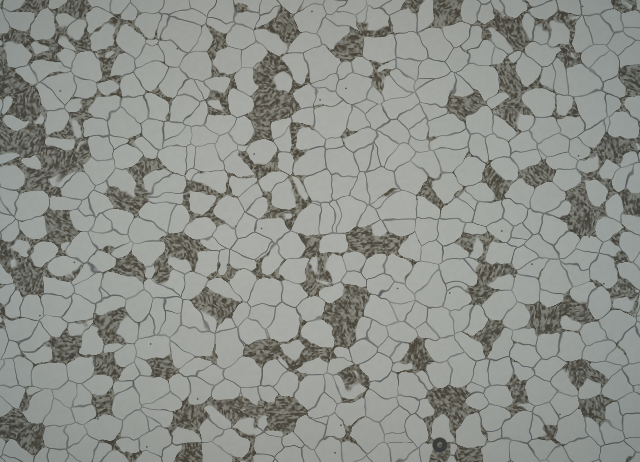
A Shadertoy shader for this texture:

```glsl
vec2 hash2(vec2 p) {
    vec3 q = fract(p.xyx * vec3(0.1031, 0.1030, 0.0973));
    q += dot(q, q.yzx + 33.33);
    return fract((q.xx + q.yz) * q.zy);
}

float noise(vec2 p) {
    vec2 i = floor(p), f = fract(p);
    f = f * f * (3.0 - 2.0 * f);
    return mix(mix(hash2(i).x, hash2(i + vec2(1, 0)).x, f.x),
               mix(hash2(i + vec2(0, 1)).x, hash2(i + vec2(1, 1)).x, f.x), f.y);
}

vec2 wobble(vec2 p) {
    return vec2(noise(p), noise(p + 57.3)) - 0.5;
}

vec2 grainSeed(vec2 cell) {
    return cell + 0.02 + 0.96 * hash2(cell + 11.0);
}

// Squared distance reduced by a random weight, so that grain sizes vary
float grainDistance(vec2 p, vec2 cell) {
    vec2 d = p - grainSeed(cell);
    return dot(d, d) - 0.42 * hash2(cell + 71.0).x;
}

// Dark grains, slightly clustered
float isPearlite(vec2 cell) {
    float cluster = smoothstep(0.3, 0.8, noise(cell * 0.6));
    return step(hash2(cell + 5.0).x, 0.05 + 0.10 * cluster);
}

// Fine broken lamellae, turned differently in each grain
float lamellae(vec2 p, float angle) {
    vec2 dir = vec2(cos(angle), sin(angle));
    vec2 q = vec2(dot(p, dir), dot(p, vec2(-dir.y, dir.x)));
    q += 0.008 * wobble(p * 60.0);
    return 0.6 * noise(q * vec2(120.0, 310.0)) + 0.4 * noise(p * 230.0 + 9.0);
}

void mainImage(out vec4 fragColor, in vec2 fragCoord) {
    vec2 p = fragCoord / iResolution.y;
    vec2 uv = fragCoord / iResolution.xy;
    float pixel = 1.0 / iResolution.y;

    // Grains: the three nearest weighted seeds
    vec2 warped = p + 0.018 * wobble(p * 26.0) + 0.006 * wobble(p * 75.0);
    vec2 g = warped * vec2(20.0, 22.5) + 40.0;
    vec2 base = floor(g), nearest = base;
    vec3 d = vec3(9.0);
    for (int y = -2; y <= 2; y++)
    for (int x = -2; x <= 2; x++) {
        vec2 cell = base + vec2(x, y);
        float k = grainDistance(g, cell);
        if (k < d.x) { d = vec3(k, d.xy); nearest = cell; }
        else if (k < d.y) d = vec3(d.x, k, d.y);
        else d.z = min(d.z, k);
    }

    // Distance to the closest boundary, and nearness of a dark grain
    float edge = 9.0, darkNear = isPearlite(nearest);
    float darkGrain = darkNear;
    vec2 seed = grainSeed(nearest);
    for (int y = -2; y <= 2; y++)
    for (int x = -2; x <= 2; x++) {
        vec2 cell = base + vec2(x, y);
        if (cell == nearest) continue;
        float gap = grainDistance(g, cell) - d.x;
        edge = min(edge, 0.5 * gap / length(grainSeed(cell) - seed));
        darkNear = max(darkNear, isPearlite(cell) * (1.0 - smoothstep(0.0, 0.9, gap)));
    }
    edge /= 21.0;

    // Pearlite: whole grains with pointed arms, and wedges at the junctions
    darkGrain *= smoothstep(-0.5 * pixel, 0.001 + 0.5 * pixel, edge);
    float reach = 0.6 * smoothstep(0.5, 0.85, noise(p * 17.0 + 3.0));
    reach = max(reach, 0.42 * darkNear) - 0.06;
    float wedge = smoothstep(-0.07, 0.07, reach - (d.y - d.x) - 0.45 * (d.z - d.x));
    float pearlite = max(darkGrain, wedge);

    // Pale ferrite with faint mottling and thin etched boundaries
    vec2 id = hash2(nearest + 31.0);
    vec3 color = vec3(0.668, 0.679, 0.657) + 0.012 * (id.y - 0.5);
    color += 0.014 * (noise(p * 130.0) - 0.5);
    float line = 1.0 - smoothstep(0.0002, 0.0016 + 0.5 * pixel, edge);
    line *= 0.35 + 0.6 * noise(p * 28.0 + 80.0);
    color = mix(color, vec3(0.34, 0.35, 0.35), line);

    float stripe = smoothstep(0.2, 0.8, lamellae(p, 6.283 * id.x));
    vec3 pearliteColor = mix(vec3(0.30, 0.28, 0.24), vec3(0.54, 0.54, 0.50), stripe);
    color = mix(color, pearliteColor, pearlite);

    // Sparse pits
    vec2 pitCell = floor(p * 17.0);
    vec2 pit = hash2(pitCell + 200.0);
    float pitDistance = length(p - (pitCell + 0.2 + 0.6 * pit) / 17.0);
    float pitMask = 1.0 - smoothstep(0.0005, 0.002 + 0.5 * pixel, pitDistance);
    color = mix(color, vec3(0.35), pitMask * step(0.92, hash2(pitCell + 300.0).x));

    // A small round bubble near the lower edge
    float bubble = length(p - vec2(0.952, 0.037));
    color = mix(color, vec3(0.25, 0.26, 0.25), 1.0 - smoothstep(0.003, 0.007, abs(bubble - 0.011)));

    // Uneven lamp light, cooler toward the sides
    vec2 c = uv - vec2(0.48, 0.52);
    color *= 1.0 - 0.36 * dot(c, c);
    color += vec3(-0.06, 0.0, 0.04) * c.x * c.x;
    fragColor = vec4(color, 1.0);
}
```
